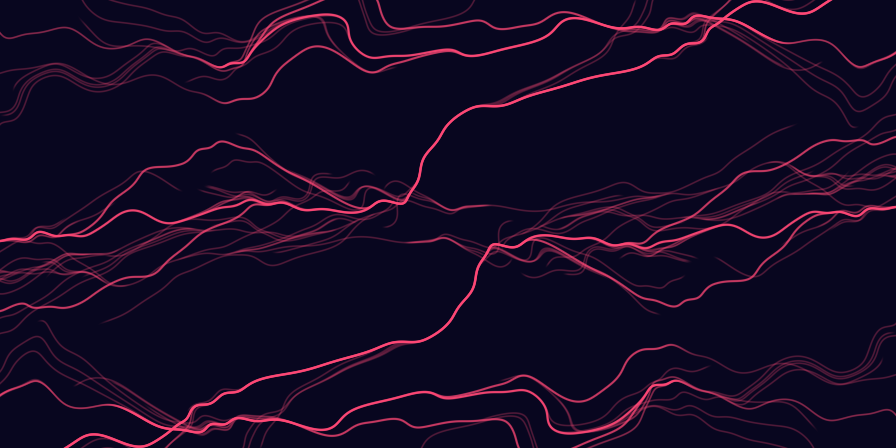
Reproduce this pattern procedurally as a WebGL 1 fragment shader.

```glsl
precision highp float;
// Fine veins on a dark ground: a few bright trunks wander to the right,
// split and rejoin, and shed bundles of faint side strands. Every strand is a
// layered-sine curve in a skewed space, drawn once and once turned by 180 degrees.

#define GROUND vec3(0.030, 0.025, 0.120)
#define INK vec3(1.0, 0.28, 0.46)
#define TRUNK_WIDTH 0.0025
#define STRAND_WIDTH 0.0018
#define TRUNK_ALPHA 0.93
#define STRAND_ALPHA 0.29
#define GROUPS 7
#define STRANDS_PER_GROUP 4
#define SPREAD 1.1
#define WIGGLE 0.026
#define STEP 0.001

uniform vec2 u_resolution;

float hash(float n) {
  return fract(sin(n * 91.345 + 1.7) * 4758.53);
}

// 1 between the two limits, with soft ends
float span(float from, float to, float soft, float x) {
  return smoothstep(from, from + soft, x) * (1.0 - smoothstep(to - soft, to, x));
}

// Sideways shift that makes the curves steep or overhanging in places
float skew(vec2 p) {
  return 0.06 * sin(8.0 * p.y + 2.0 * sin(2.5 * p.x))
       + 0.016 * sin(23.0 * p.y + 6.0 * p.x)
       + 0.004 * sin(61.0 * p.y + 19.0 * p.x);
}

// Height of a trunk: 0 climbs to the top, 1 runs along it, 2 crosses the centre
float trunk(float id, float x) {
  float base = 0.1 * x + 0.03;
  if (id < 0.5) base = 0.5 * smoothstep(-0.4, 0.7, x);
  else if (id < 1.5) base = 0.41;
  float wave = 0.042 * sin(9.0 * x + 4.0 * id + 1.3 * sin(5.0 * x + id))
             + 0.016 * sin(23.0 * x + 2.0 * id + 1.2 * sin(8.0 * x))
             + 0.004 * sin(57.0 * x + id + 2.0 * sin(13.0 * x));
  return base + wave * (id > 1.5 ? 0.6 : 1.0);
}

// Offset of the bright companions: 1 joins from below, 2 arches over the trunk
float companion(float id, float kind, float x) {
  float u = x - 0.5 * id;
  float size = 1.0 - 0.5 * id;
  if (kind < 0.5) return 0.0;
  if (kind < 1.5) return -0.16 * size * (1.0 - smoothstep(-0.8, -0.45, u));
  return 0.13 * size * smoothstep(-0.9, -0.65, u) * (1.0 - smoothstep(-0.5, -0.2, u));
}

// Offset of a side strand at distance t from where it leaves its trunk
float drift(float t, float tilt, float phase) {
  t = max(t, 0.0);
  float loose = smoothstep(0.0, 0.25, t);
  return tilt * t * t / (t + 0.08)
       + loose * (WIGGLE * sin(17.0 * t + phase) + 0.005 * sin(47.0 * t + 3.0 * phase));
}

// Coverage of a curve with heights f at x and x + STEP
float stroke(float y, vec2 f, vec2 skewGrad, float width) {
  float slope = (f.y - f.x) / STEP;
  vec2 grad = vec2(-slope * (1.0 + skewGrad.x), 1.0 - slope * skewGrad.y);
  float dist = abs(y - f.x) / max(length(grad), 0.3);
  float soft = 0.75 / u_resolution.y;
  return 1.0 - smoothstep(width - soft, width + soft, dist);
}

// Share of the ground still uncovered by ink
float uncovered(vec2 p) {
  float shift = skew(p);
  vec2 skewGrad = vec2(skew(p + vec2(STEP, 0.0)) - shift,
                       skew(p + vec2(0.0, STEP)) - shift) / STEP;
  float x = p.x + shift;
  float clear = 1.0;

  for (int i = 0; i < 3; i++) {
    float id = float(i);
    vec2 stem = vec2(trunk(id, x), trunk(id, x + STEP));

    // Trunk and companions; the centre trunk is a single faint line
    for (int k = 0; k < 3; k++) {
      float kind = float(k);
      if (i == 2 && k > 0) continue;
      float bright = i == 0 ? 1.0 : i == 1 ? span(-0.55, 0.75, 0.1, x) : 0.0;
      if (k > 0) bright *= 0.75;
      vec2 f = stem;
      if (i < 2) f += vec2(companion(id, kind, x), companion(id, kind, x + STEP));
      float ink = stroke(p.y, f, skewGrad, mix(STRAND_WIDTH, TRUNK_WIDTH, bright));
      clear *= 1.0 - ink * mix(STRAND_ALPHA, TRUNK_ALPHA, bright);
    }

    // Bundles of side strands that fan out from a shared stretch of trunk
    for (int g = 0; g < GROUPS; g++) {
      float seed = id * 17.0 + float(g) * 3.1;
      float root = -1.15 + 2.1 * (float(g) + hash(seed)) / float(GROUPS);
      float dir = hash(seed + 0.3) < 0.5 ? -1.0 : 1.0;
      float tilt = SPREAD * (hash(seed + 0.6) - (i == 1 ? 0.75 : 0.5));
      for (int s = 0; s < STRANDS_PER_GROUP; s++) {
        float own = hash(seed + 5.0 + float(s) * 0.37);
        float t = (x - root) * dir - 0.15 * own;
        float reach = 0.12 + 0.5 * hash(seed + 9.0 + float(s) * 0.71);
        float fan = tilt * (0.6 + 0.7 * own) + 0.5 * (own - 0.5);
        float phase = 6.28 * hash(seed + 0.9) + 2.0 * own;
        vec2 f = stem + vec2(drift(t, fan, phase), drift(t + dir * STEP, fan, phase));
        float ink = stroke(p.y, f, skewGrad, STRAND_WIDTH) * span(0.0, reach, 0.02, t);
        clear *= 1.0 - ink * STRAND_ALPHA;
      }
    }
  }
  return clear;
}

void main() {
  vec2 p = (gl_FragCoord.xy - 0.5 * u_resolution) / u_resolution.y;
  float clear = uncovered(p) * uncovered(-p);
  gl_FragColor = vec4(mix(INK, GROUND, clear), 1.0);
}
```
